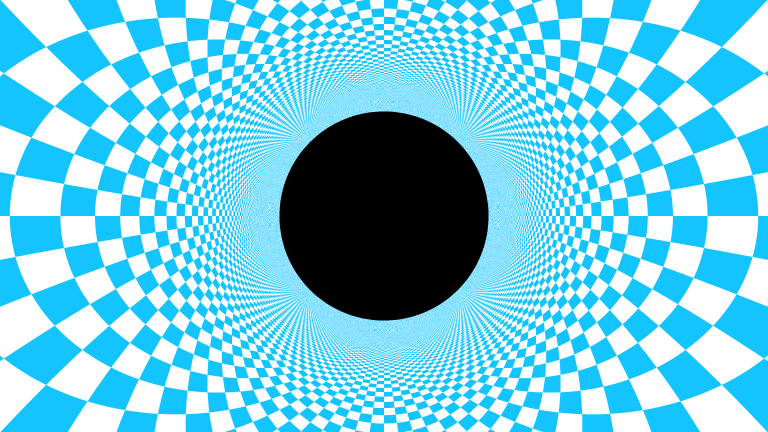
Reproduce this background procedurally as a Shadertoy shader.

```glsl
// A black disc that bends a flat sky-blue and white checkerboard around itself.

const vec3 SKY_BLUE = vec3(0.08, 0.77, 1.0);
const vec3 WHITE = vec3(1.0);
const vec3 BLACK = vec3(0.0);

const float DISC_RADIUS = 0.242;   // in canvas heights
const float FLAT_REACH = 4.675;    // cells from the centre without bending
const float BEND = 2.70;           // strength of the pull near the rim
const int SAMPLES = 6;             // per pixel and axis

// Radial lens: the board distance grows without limit towards the rim.
vec2 bendAroundDisc(vec2 p, float radius, float reach, float bend) {
    float r = length(p);
    float gap = max(r - radius, 1e-4);
    return p / max(r, 1e-4) * (reach + bend / gap);
}

// 0 on even cells, 1 on odd cells.
float checker(vec2 cell) {
    vec2 id = floor(cell);
    return mod(id.x + id.y, 2.0);
}

vec3 sceneColor(vec2 p) {
    if (length(p) < DISC_RADIUS) return BLACK;
    vec2 board = bendAroundDisc(p, DISC_RADIUS, FLAT_REACH, BEND);
    return mix(WHITE, SKY_BLUE, checker(board));
}

void mainImage(out vec4 fragColor, in vec2 fragCoord) {
    // Average a grid of samples so fine cells blend into a soft tint.
    vec3 total = vec3(0.0);
    for (int j = 0; j < SAMPLES; j++) {
        for (int i = 0; i < SAMPLES; i++) {
            vec2 offset = (vec2(i, j) + 0.5) / float(SAMPLES) - 0.5;
            vec2 p = (fragCoord + offset - 0.5 * iResolution.xy) / iResolution.y;
            total += sceneColor(p);
        }
    }
    fragColor = vec4(total / float(SAMPLES * SAMPLES), 1.0);
}
```
